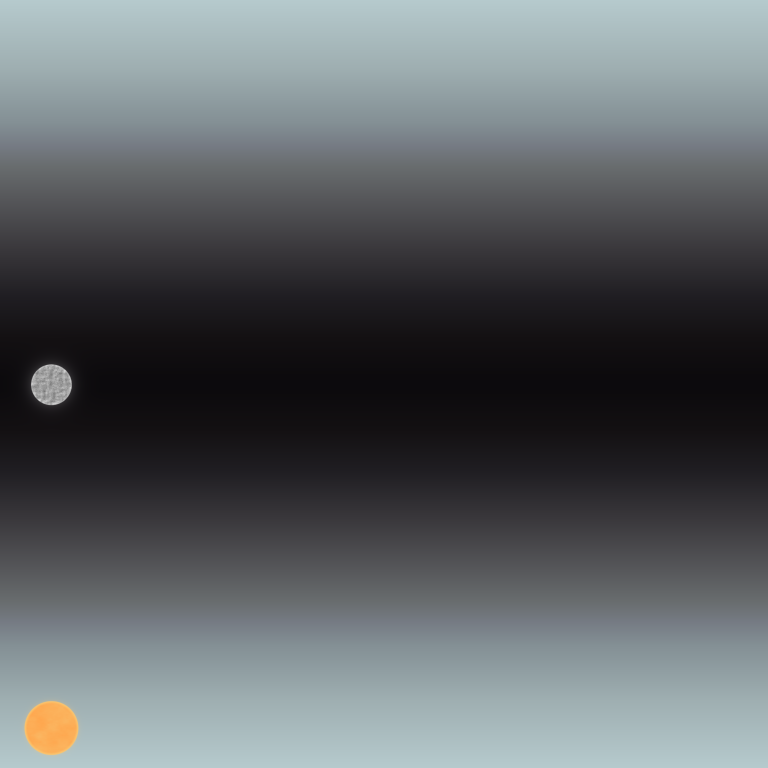
This background is drawn by a WebGL 1 fragment shader. Its source:

```glsl
precision highp float;
// Draws a day-to-night sky gradient with a grey moon and an orange sun at the left.

uniform vec2 u_resolution;

float hash(vec2 p) {
  return fract(sin(dot(p, vec2(127.1, 311.7))) * 43758.5);
}

float noise(vec2 p) {
  vec2 i = floor(p), f = fract(p);
  f = f * f * (3.0 - 2.0 * f);
  return mix(mix(hash(i), hash(i + vec2(1.0, 0.0)), f.x),
             mix(hash(i + vec2(0.0, 1.0)), hash(i + 1.0), f.x), f.y);
}

float fbm(vec2 p) {
  float sum = 0.0, amplitude = 0.5;
  for (int i = 0; i < 4; i++) {
    sum += amplitude * noise(p);
    p = p * 2.03 + 7.1;
    amplitude *= 0.5;
  }
  return sum;
}

// Blend towards the next colour stop between two heights
vec3 stop(vec3 below, vec3 color, float from, float to, float t) {
  return mix(below, color, clamp((t - from) / (to - from), 0.0, 1.0));
}

// Sky mirrored about the dark middle: t is 0 at midnight and 1 at noon
vec3 sky(float t) {
  vec3 c = vec3(0.047, 0.040, 0.050);
  c = stop(c, vec3(0.075, 0.063, 0.071), 0.02, 0.12, t);
  c = stop(c, vec3(0.125, 0.118, 0.135), 0.12, 0.23, t);
  c = stop(c, vec3(0.225, 0.217, 0.232), 0.23, 0.35, t);
  c = stop(c, vec3(0.335, 0.338, 0.350), 0.35, 0.48, t);
  c = stop(c, vec3(0.412, 0.428, 0.435), 0.48, 0.57, t);
  c = stop(c, vec3(0.460, 0.482, 0.515), 0.57, 0.62, t);
  c = stop(c, vec3(0.515, 0.562, 0.582), 0.62, 0.68, t);
  c = stop(c, vec3(0.620, 0.682, 0.692), 0.68, 0.82, t);
  return stop(c, vec3(0.712, 0.792, 0.804), 0.82, 1.0, t);
}

void main() {
  vec2 uv = gl_FragCoord.xy / u_resolution;
  float edge = 0.75 / min(u_resolution.x, u_resolution.y);
  vec3 color = sky(abs(uv.y - 0.5) * 2.0);

  // Moon: soft halo, rough grey surface and pale rim
  vec2 moon = uv - vec2(0.067, 0.499);
  float moonEdge = length(moon) - 0.0265;
  color += 0.13 * exp(-max(moonEdge, 0.0) * 130.0);
  float relief = fbm(moon * 230.0) - fbm(moon * 230.0 + vec2(-0.5, 0.5));
  vec3 moonColor = vec3(0.62 + 0.35 * relief);
  moonColor += 0.12 * smoothstep(-0.004, 0.0, moonEdge);
  color = mix(color, moonColor, smoothstep(edge, -edge, moonEdge));

  // Sun: mottled orange surface, yellow rim and faint warm glow
  vec2 sun = uv - vec2(0.067, 0.052);
  float sunEdge = length(sun) - 0.035;
  color = mix(color, vec3(0.95, 0.78, 0.50), 0.25 * exp(-max(sunEdge, 0.0) * 450.0));
  float plasma = fbm(sun * vec2(70.0, 110.0) + 5.0);
  vec3 sunColor = mix(vec3(1.0, 0.64, 0.29), vec3(0.98, 0.73, 0.40), plasma);
  sunColor = mix(sunColor, vec3(0.98, 0.79, 0.45), 0.8 * smoothstep(-0.004, 0.0, sunEdge));
  color = mix(color, sunColor, smoothstep(edge, -edge, sunEdge));

  gl_FragColor = vec4(color, 1.0);
}
```
